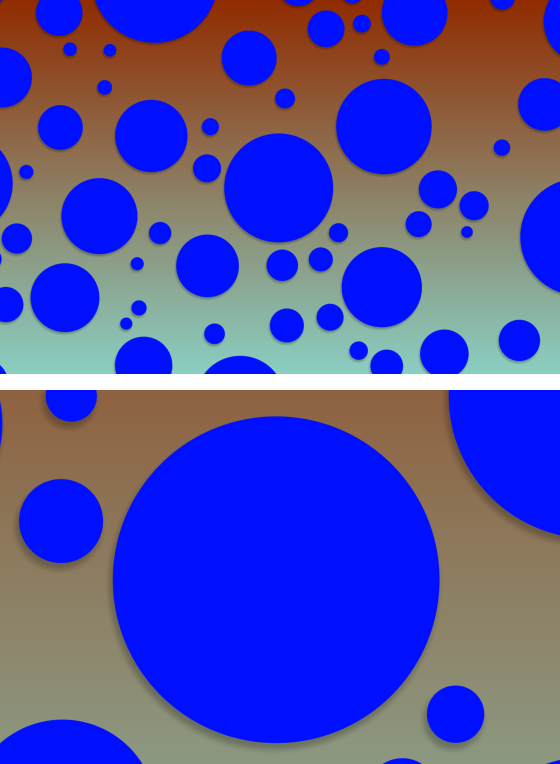
Top, the full canvas; bottom, a detail of the centre.
Write a Shadertoy shader that draws this background.

```glsl
// Scattered blue discs with faint shadows over a rust-to-aqua vertical gradient.

const int DISC_COUNT = 56;
const int MAX_TRIES = 40;

vec2 hash2(float n) {
    return fract(sin(vec2(n * 12.9898 + 4.1, n * 78.233 + 1.7)) * 43758.5453);
}

// Radius by rank: a few large discs, then a long tail of small ones.
float discRadius(float rank) {
    return 0.126 * exp(-0.038 * rank) + 0.043 * exp(-0.2 * rank);
}

void mainImage(out vec4 fragColor, in vec2 fragCoord) {
    vec2 p = fragCoord / iResolution.y;
    vec2 canvas = vec2(iResolution.x / iResolution.y, 1.0);
    float pixel = 1.0 / iResolution.y;

    // Place discs from large to small, rejecting spots that crowd earlier ones.
    vec3 discs[DISC_COUNT];
    int placed = 0;
    float discDist = 1e3;
    float shadowDist = 1e3;
    for (int i = 0; i < DISC_COUNT; i++) {
        float radius = discRadius(float(i));
        for (int t = 0; t < MAX_TRIES; t++) {
            vec2 spot = hash2(float(i * MAX_TRIES + t) + 0.5);
            vec2 center = mix(vec2(-0.85 * radius), canvas + 0.85 * radius, spot);
            bool isFree = true;
            for (int j = 0; j < placed; j++) {
                vec2 apart = center - discs[j].xy;
                float reach = radius + discs[j].z + 0.014;
                if (dot(apart, apart) < reach * reach) {
                    isFree = false;
                    break;
                }
            }
            if (isFree) {
                discs[placed++] = vec3(center, radius);
                discDist = min(discDist, length(p - center) - radius);
                vec2 shadowCenter = center - vec2(0.002, 0.005);
                shadowDist = min(shadowDist, length(p - shadowCenter) - radius);
                break;
            }
        }
    }

    // Backdrop, soft shadow, then the crisp disc on top.
    vec3 color = mix(vec3(0.54, 0.81, 0.76), vec3(0.565, 0.17, 0.0), p.y);
    color *= 1.0 - 0.24 * (1.0 - smoothstep(-0.004, 0.006, shadowDist));
    float cover = 1.0 - smoothstep(-0.75 * pixel, 0.75 * pixel, discDist);
    color = mix(color, vec3(0.0, 0.06, 1.0), cover);
    fragColor = vec4(color, 1.0);
}
```
